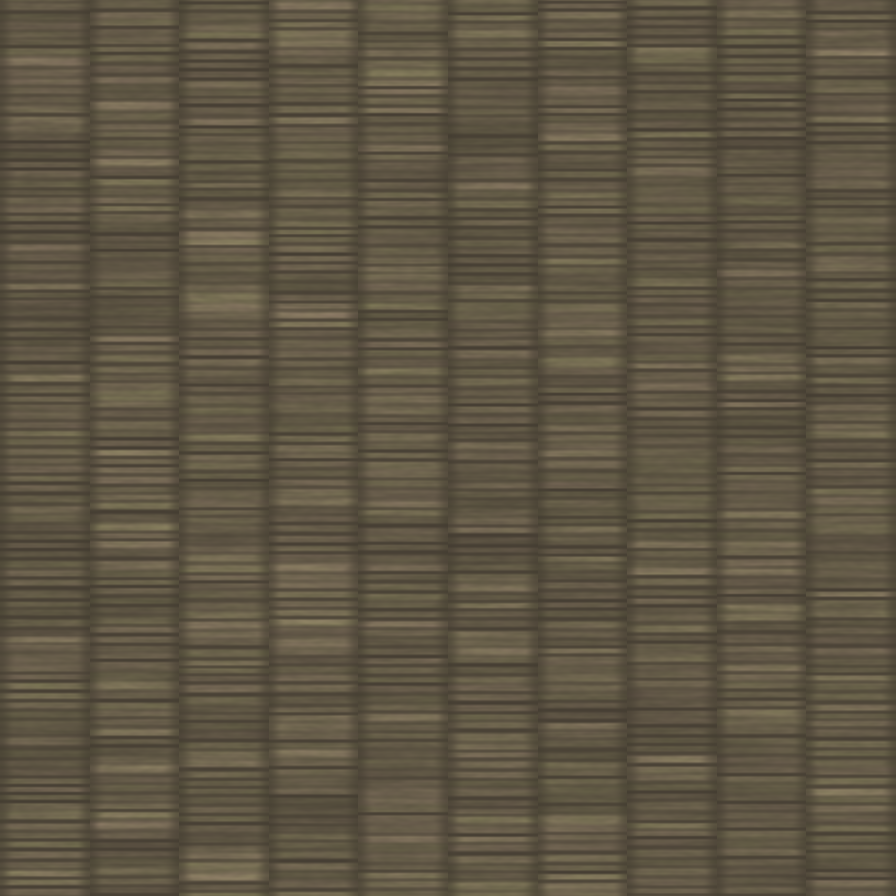
A three.js fragment shader for this texture:

```glsl
varying vec2 vUv;

const float COLUMNS = 10.0;
const float REEDS = 96.0;
const float REED_JITTER = 0.5;      // uneven reed spacing, in reeds
const float GROOVE_HALF_WIDTH = 0.36;
const float GROOVE_MIN = 0.1;       // faintest groove between two reeds
const float SEAM_START = 0.66;      // 0 column centre, 1 column edge
const float SEAM_DARKEN = 0.12;
const float SEAM_FLATTEN = 0.55;
const float FIBRE_STRENGTH = 0.24;
const float BAND_STRENGTH = 0.26;
const float TINT_STRENGTH = 0.022;

const vec3 GROOVE_COLOR = vec3(0.272, 0.242, 0.200);
const vec3 REED_DARK = vec3(0.340, 0.308, 0.245);
const vec3 REED_LIGHT = vec3(0.560, 0.513, 0.395);

float hash(vec2 p) {
  vec3 q = fract(vec3(p.xyx) * 0.1031);
  q += dot(q, q.yzx + 33.33);
  return fract((q.x + q.y) * q.z);
}

vec2 gradient(vec2 cell) {
  float angle = 6.28318 * hash(cell);
  return vec2(cos(angle), sin(angle));
}

// Gradient noise, roughly -0.7 to 0.7
float noise(vec2 p) {
  vec2 i = floor(p);
  vec2 f = p - i;
  vec2 u = f * f * f * (f * (f * 6.0 - 15.0) + 10.0);
  vec2 e = vec2(0.0, 1.0);
  float a = dot(gradient(i), f);
  float b = dot(gradient(i + e.yx), f - e.yx);
  float c = dot(gradient(i + e.xy), f - e.xy);
  float d = dot(gradient(i + e.yy), f - e.yy);
  return mix(mix(a, b, u.x), mix(c, d, u.x), u.y);
}

// Lightness (x) and tint (y) of one reed
vec2 reedLook(float column, float reed) {
  vec2 id = vec2(column * 13.0 + 3.0, reed + 7.0);
  float pick = hash(id);
  float light = 0.14 + 0.32 * pick + 0.26 * pow(pick, 6.0);
  return vec2(light, hash(id + 41.0) - 0.5);
}

void main() {
  vec2 uv = vUv;

  // Columns, with soft seams that reach in unevenly
  float x = uv.x * COLUMNS;
  float column = floor(x);
  float columnSeed = column * 5.37 + 0.5;
  float seamDistance = abs(fract(x) - 0.5) * 2.0;
  float reach = 0.14 * noise(vec2(x * 2.0, uv.y * 70.0));
  float seam = smoothstep(SEAM_START + reach, 1.0, seamDistance);

  // Straight reeds, spaced differently in each column
  float y = uv.y * REEDS + hash(vec2(column, 71.0));
  y += REED_JITTER * noise(vec2(columnSeed, uv.y * 40.0));
  float lower = floor(y - 0.5);
  float f = fract(y - 0.5);
  vec2 look = mix(reedLook(column, lower), reedLook(column, lower + 1.0),
                  smoothstep(0.3, 0.7, f));

  // Groove between neighbours, from faint to deep
  float depth = mix(GROOVE_MIN, 1.0, hash(vec2(column + 29.0, lower)));
  float groove = depth * (1.0 - smoothstep(0.04, GROOVE_HALF_WIDTH, abs(f - 0.5)));

  // Fibres drawn out along the reed, cut at the seams
  vec2 shift = vec2(column * 17.3, column * 9.1);
  float fibre = noise(uv * vec2(16.0, 205.0) + shift);
  fibre += 0.5 * noise(uv * vec2(75.0, 215.0) + shift + 37.0);

  // Wider light and dark bands
  float tone = look.x + BAND_STRENGTH * noise(vec2(columnSeed, uv.y * 24.0));
  tone += 0.15 * noise(vec2(uv.x * 5.0, uv.y * 11.0));
  tone += FIBRE_STRENGTH * fibre * (0.5 + look.x);
  tone = clamp(tone, 0.0, 1.0) * (1.0 - SEAM_FLATTEN * seam);

  // Pinkish to olive tint
  vec3 color = mix(REED_DARK, REED_LIGHT, tone);
  float tint = look.y + 0.8 * noise(uv * vec2(30.0, 150.0) + shift);
  color += TINT_STRENGTH * tint * vec3(0.7, -0.2, 0.9) * (0.5 + tone);

  // Grooves and shade at the seams
  color = mix(color, GROOVE_COLOR, groove * (1.0 - 0.4 * seam));
  color *= 1.0 - SEAM_DARKEN * seam;

  gl_FragColor = vec4(color, 1.0);
}
```
